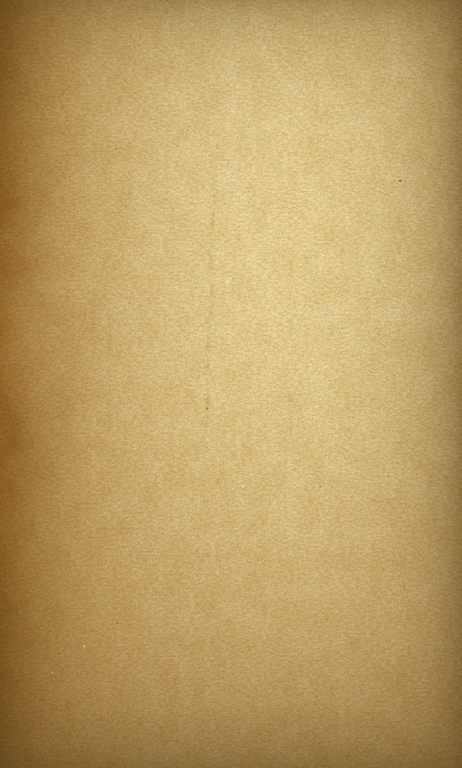
Write a Shadertoy shader that draws this texture.

```glsl
#define CREAM vec3(0.885, 0.795, 0.560)
#define TAN vec3(0.710, 0.565, 0.330)
#define AMBER vec3(0.545, 0.360, 0.115)
#define OLIVE vec3(0.360, 0.265, 0.105)
#define GLOW_CENTER vec2(0.60, 0.68)
#define GLOW_SIZE vec2(0.58, 0.56)
#define BLOTCH_SCALE 28.0
#define BLOTCH_STRENGTH 0.17
#define GRAIN_SCALE 270.0
#define GRAIN_STRENGTH 0.20
#define CREASE_STRENGTH 0.10
#define SPECK_COUNT 9

vec2 hash2(vec2 p) {
    vec3 q = fract(p.xyx * vec3(0.1031, 0.1030, 0.0973));
    q += dot(q, q.yzx + 33.33);
    return fract((q.xx + q.yz) * q.zy);
}

vec2 gradient(vec2 cell) {
    float angle = 6.2832 * hash2(cell).x;
    return vec2(cos(angle), sin(angle));
}

// Gradient noise, roughly -0.7 to 0.7
float noise(vec2 p) {
    vec2 i = floor(p), f = p - i;
    vec2 u = f * f * f * (f * (f * 6.0 - 15.0) + 10.0);
    float a = dot(gradient(i), f);
    float b = dot(gradient(i + vec2(1, 0)), f - vec2(1, 0));
    float c = dot(gradient(i + vec2(0, 1)), f - vec2(0, 1));
    float d = dot(gradient(i + vec2(1, 1)), f - vec2(1, 1));
    return mix(mix(a, b, u.x), mix(c, d, u.x), u.y);
}

float fbm(vec2 p) {
    float sum = 0.0, amplitude = 1.0;
    for (int i = 0; i < 4; i++) {
        sum += amplitude * noise(p);
        p = mat2(1.6, 1.2, -1.2, 1.6) * p + 17.3;
        amplitude *= 0.7;
    }
    return sum;
}

// Lit paper, amber stain on the left, olive shade around the edges
vec3 agedPaper(vec2 uv, float cloud) {
    vec2 d = (uv - GLOW_CENTER) / GLOW_SIZE;
    vec3 color = mix(TAN, CREAM, exp(-dot(d, d)));
    float stain = 0.90 * exp(-max(uv.x + 0.04 * cloud, 0.0) / 0.13);
    color = mix(color, AMBER, stain);
    float right = 0.54 * exp(-(1.0 - uv.x) / 0.08);
    float bottom = 0.55 * exp(-uv.y / 0.08);
    float top = 0.40 * exp(-(1.0 - uv.y) / 0.05);
    float left = 0.50 * exp(-uv.x / 0.08) * abs(uv.y - 0.55) * 2.0;
    float light = (1.0 - right) * (1.0 - bottom) * (1.0 - top) * (1.0 - left);
    return mix(OLIVE, color, light);
}

// Faint broken upright fold that wanders and fades at both ends
float crease(vec2 uv) {
    float x = 0.425 + 0.05 * uv.y + 0.010 * noise(vec2(uv.y * 14.0, 2.0));
    float line = exp(-pow((uv.x - x) / 0.005, 2.0));
    float span = smoothstep(0.15, 0.45, uv.y) * smoothstep(0.95, 0.60, uv.y);
    float breaks = smoothstep(-0.25, 0.35, noise(vec2(uv.y * 45.0, 7.3)));
    return line * span * breaks;
}

void mainImage(out vec4 fragColor, in vec2 fragCoord) {
    vec2 uv = fragCoord / iResolution.xy;
    vec2 p = fragCoord / iResolution.y;
    float aspect = iResolution.x / iResolution.y;
    float pixel = 1.0 / iResolution.y;

    float cloud = fbm(p * 6.0);
    vec3 color = agedPaper(uv, cloud);

    // Soft amber blotches and faint upright streaks absorb blue most
    float blotch = fbm(p * BLOTCH_SCALE + 5.0);
    float streak = noise(p * vec2(75.0, 3.0) + 40.0);
    float tint = BLOTCH_STRENGTH * (0.6 * blotch + 0.2 * cloud + 0.15 * streak);
    color *= 1.0 - tint * vec3(0.20, 0.42, 0.90);

    // Crisp grain: short sideways fibres, finer tooth and sparse pale flecks
    vec2 turned = mat2(0.8, 0.6, -0.6, 0.8) * p;
    float fibre = noise(p * GRAIN_SCALE * vec2(0.55, 1.25) + 0.37);
    float tooth = noise(turned * GRAIN_SCALE * 1.5 + 90.0);
    float fleck = smoothstep(0.35, 0.60, noise(p * GRAIN_SCALE * vec2(0.4, 0.8) + 31.7));
    float grain = GRAIN_STRENGTH * (0.50 * fibre + 0.65 * tooth + 0.20 * fleck);
    color *= 1.0 + grain * vec3(0.85, 0.95, 1.20);

    color *= 1.0 - CREASE_STRENGTH * crease(uv) * vec3(0.5, 0.8, 1.4);

    // Tiny specks, every third one pale
    for (int i = 0; i < SPECK_COUNT; i++) {
        vec2 seed = vec2(float(i), 3.7);
        vec2 center = hash2(seed) * vec2(aspect, 1.0);
        float radius = mix(0.0008, 0.0018, hash2(seed + 11.0).x);
        float dist = length(p - center);
        float mask = 1.0 - smoothstep(radius - pixel * 0.5, radius + pixel * 0.5, dist);
        vec3 ink = i % 3 == 0 ? CREAM * 1.08 : OLIVE * 0.9;
        color = mix(color, ink, 0.6 * mask);
    }

    fragColor = vec4(color, 1.0);
}
```
